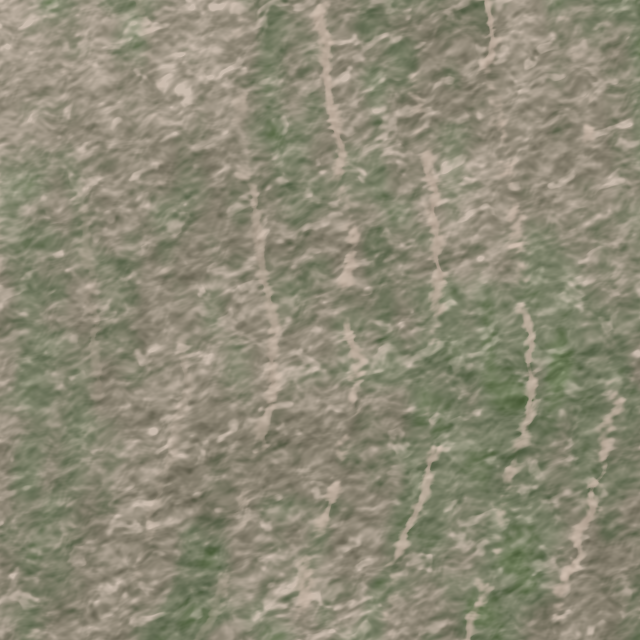
Reproduce this texture procedurally as a WebGL 1 fragment shader.

```glsl
precision highp float;

uniform vec2 u_resolution;

const vec3 SOIL_DARK  = vec3(0.385, 0.370, 0.305);
const vec3 SOIL_MID   = vec3(0.555, 0.525, 0.460);
const vec3 SOIL_PALE  = vec3(0.785, 0.730, 0.675);
const vec3 GRASS_DARK = vec3(0.340, 0.385, 0.285);
const vec3 GRASS_MID  = vec3(0.500, 0.520, 0.425);
const vec3 GRASS_PALE = vec3(0.710, 0.705, 0.620);
const vec3 FRESH      = vec3(0.420, 0.510, 0.335);
const vec3 STRAW      = vec3(0.760, 0.690, 0.630);

const float ROW_SPACING = 0.135;
const float ROW_PHASE   = 0.49;
const float TRACK_WIDTH = 0.017;
const float GRAIN_ANGLE = 0.36;
const vec2  CLUMP_SCALE = vec2(36.0, 62.0);
const vec2  FINE_SCALE  = vec2(92.0, 140.0);
const vec2  FLECK_SCALE = vec2(33.0, 58.0);
const vec2  RELIEF_STEP = vec2(0.002, 0.007);

float hash(vec2 cell) {
  vec3 k = fract(cell.xyx * vec3(0.1031, 0.1030, 0.0973));
  k += dot(k, k.yzx + 33.33);
  return fract((k.x + k.y) * k.z);
}

// Smooth value noise from -1 to 1
float noise(vec2 p) {
  vec2 cell = floor(p);
  vec2 w = fract(p);
  w = w * w * (3.0 - 2.0 * w);
  float low  = mix(hash(cell), hash(cell + vec2(1.0, 0.0)), w.x);
  float high = mix(hash(cell + vec2(0.0, 1.0)), hash(cell + 1.0), w.x);
  return 2.0 * mix(low, high, w.y) - 1.0;
}

float fbm(vec2 p) {
  float sum = 0.0;
  float gain = 0.62;
  for (int i = 0; i < 3; i++) {
    sum += gain * noise(p);
    p = mat2(0.8, 0.6, -0.6, 0.8) * p * 2.03 + 17.3;
    gain *= 0.55;
  }
  return sum;
}

// Straightens the rows, which bow right and then sweep left near the bottom
float straighten(vec2 p) {
  float depth = 1.0 - p.y;
  return p.x - 0.13 * depth + 0.47 * pow(max(depth - 0.5, 0.0), 1.5);
}

// Broken, ragged strips of dry straw along the rows
float strawTracks(vec2 p, float rowX, float rough) {
  float across = (rowX - ROW_PHASE) / ROW_SPACING;
  float id = floor(across + 0.5);
  float wander = 0.016 * noise(vec2(id * 7.3, p.y * 8.0))
               + 0.008 * noise(vec2(id * 3.7, p.y * 30.0));
  float offset = abs((across - id) * ROW_SPACING + wander);
  float gaps = noise(vec2(id * 5.1 + 2.5, p.y * 5.0))
             + 0.5 * noise(vec2(id * 9.7, p.y * 19.0));
  float width = TRACK_WIDTH * clamp(0.72 + 0.75 * rough, 0.25, 1.6);
  float strip = 1.0 - smoothstep(0.2 * width, width, offset);
  float strength = mix(0.3, 1.0, smoothstep(0.3, 0.5, p.x));
  return strip * strength * smoothstep(-0.4, 0.25, gaps + 0.5 * rough);
}

vec3 ramp(vec3 dark, vec3 mid, vec3 pale, float tone) {
  vec3 lower = mix(mid, dark, clamp(-0.5 * tone, 0.0, 1.15));
  return mix(lower, pale, clamp(0.45 * tone, 0.0, 1.05));
}

void main() {
  vec2 p = gl_FragCoord.xy / u_resolution.y;
  float rowX = straighten(p);
  vec2 field = vec2(rowX, p.y);

  // Slanted, lightly warped coordinates for the stubble
  float c = cos(GRAIN_ANGLE);
  float s = sin(GRAIN_ANGLE);
  vec2 warp = vec2(noise(p * 33.0), noise(p * 33.0 + 40.0));
  vec2 grain = mat2(c, -s, s, c) * p + 0.0045 * warp;

  // Clumps lit from above, with fine litter and scattered pale flecks
  float clump = fbm(grain * CLUMP_SCALE);
  float relief = clump - fbm((grain + RELIEF_STEP) * CLUMP_SCALE);
  float fine = noise(grain * FINE_SCALE + 9.0);
  float fleckField = noise(grain * FLECK_SCALE + 31.0) + 0.35 * fine
                   + 0.3 * noise(p * 13.0 + 63.0);
  float fleck = smoothstep(0.4, 0.95, fleckField);

  // Broad strips of cover drawn out along the rows
  float strip = fbm(field * vec2(10.0, 2.6) + 4.0);
  float streak = noise(field * vec2(28.0, 6.0) + 51.0);
  float patchy = fbm(p * 7.0 + 21.0);
  float corner = exp(-9.0 * dot(p - vec2(0.0, 0.92), p - vec2(0.0, 0.92)));
  float greenBand = exp(-pow((rowX - ROW_PHASE + 0.025) / 0.045, 2.0));

  float tone = 0.95 * clump + 0.9 * relief + 0.55 * fine + 1.15 * fleck
             + 0.55 * patchy - 0.55 * strip + 0.35 * streak
             + 0.6 * corner - 0.12;
  float cover = strip + 0.45 * patchy + 0.4 * noise(p * 24.0)
              + 0.4 * greenBand - 0.2 * streak - 0.4 * corner - 0.2 * tone;
  float green = smoothstep(-0.55, 0.55, cover);

  vec3 soil = ramp(SOIL_DARK, SOIL_MID, SOIL_PALE, tone);
  vec3 grass = ramp(GRASS_DARK, GRASS_MID, GRASS_PALE, tone);
  vec3 color = mix(soil, grass, green);

  // Fresh growth, then the straw on top
  float fresh = smoothstep(0.5, 1.2, cover + 0.4 * noise(p * 15.0 + 5.0));
  color = mix(color, FRESH + 0.07 * tone, 0.5 * fresh);
  float straw = strawTracks(p, rowX, clump + 0.5 * fine);
  color = mix(color, STRAW + 0.05 * (relief + fine), 0.8 * straw);

  gl_FragColor = vec4(color, 1.0);
}
```
